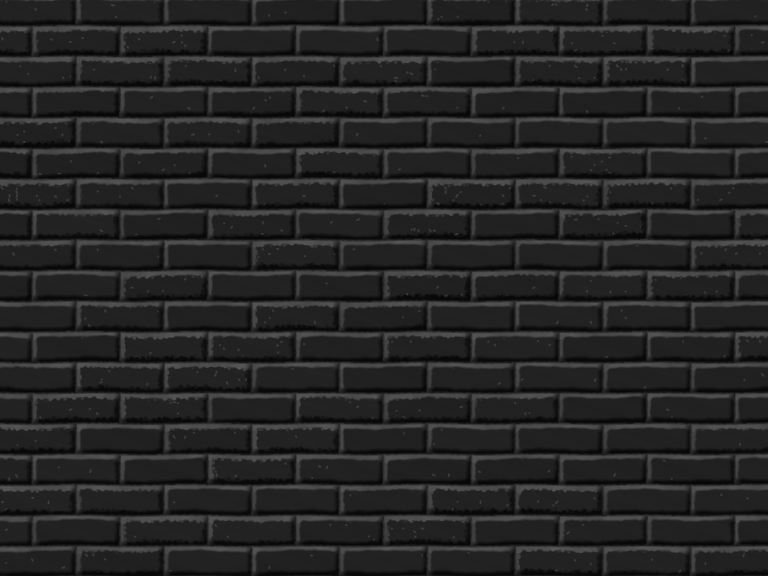
Write a Shadertoy shader that draws this texture.

```glsl
// Dark painted brick wall in running bond, lit from the upper left, with worn edges and flecks.

float hash(vec2 p) {
    vec3 q = fract(vec3(p.xyx) * vec3(0.1031, 0.103, 0.0973));
    q += dot(q, q.yzx + 33.33);
    return fract((q.x + q.y) * q.z);
}

// Distance to the nearest scattered point
float cellular(vec2 p) {
    vec2 id = floor(p);
    float nearest = 2.0;
    for (int j = -1; j <= 1; j++)
    for (int i = -1; i <= 1; i++) {
        vec2 c = id + vec2(i, j);
        nearest = min(nearest, length(c + vec2(hash(c), hash(c + 41.7)) - p));
    }
    return nearest;
}

// Layered sines with a separate phase for every brick
float waves(float x, float phase) {
    return 0.5 * sin(x * 2.9 + phase) + 0.3 * sin(x * 6.7 + phase * 2.3)
         + 0.2 * sin(x * 15.1 + phase * 3.7);
}

// Small slanted flecks, clustered on some bricks
float flecks(vec2 p, float amount, float pixel) {
    vec2 g = p * 8.0, id = floor(g);
    float angle = 6.283 * hash(id + 3.1);
    vec2 v = (fract(g) - 0.3 - 0.4 * vec2(hash(id + 7.3), hash(id + 19.9))) / 8.0;
    v = mat2(cos(angle), sin(angle), -sin(angle), cos(angle)) * v;
    v.x *= mix(0.35, 1.0, hash(id + 27.0));
    float spot = 1.0 - smoothstep(0.008, 0.02 + pixel, length(v));
    return spot * step(1.0 - amount, hash(id + 53.0));
}

void mainImage(out vec4 fragColor, in vec2 fragCoord) {
    // One unit is one course; courses alternate by half a brick
    float pixel = 18.82 / iResolution.y;
    vec2 wall = fragCoord * pixel + vec2(0.0, 0.02);
    wall.y += 0.015 * sin(wall.x * 1.7 + 0.6 * sin(wall.y * 0.8));
    float course = floor(wall.y);
    float along = wall.x / 2.869 + 0.134 + 0.5 * mod(course, 2.0);
    vec2 brick = vec2(floor(along), course);
    vec2 cell = vec2((fract(along) - 0.5) * 2.869, fract(wall.y) - 0.5);
    float seed = hash(brick + 11.0);
    float wear = hash(brick + 71.0);
    float phase = seed * 40.0;

    // Rounded face with a slight tilt, wavy outline and chipped rim
    vec2 p = cell + vec2(-0.02, 0.025);
    p += 0.025 * (vec2(hash(brick + 5.0), hash(brick + 9.0)) - 0.5);
    p.y += p.x * 0.03 * (seed - 0.5);
    p.y += 0.03 * waves(p.x, phase + 2.0 * sign(p.y));
    p.x += 0.022 * waves(p.y * 2.0, phase + sign(p.x));
    float chips = 1.0 - smoothstep(0.1, 0.6, cellular(wall * 5.5));
    vec2 q = abs(p) - vec2(1.325, 0.375) + 0.12;
    float d = length(max(q, 0.0)) + min(max(q.x, q.y), 0.0) - 0.12;
    d += 0.075 * chips * smoothstep(0.35, 1.0, wear);

    // Bevel direction decides between highlight and shade
    vec2 axis = q.x > q.y ? vec2(1.0, 0.0) : vec2(0.0, 1.0);
    vec2 outside = max(q, 0.0);
    vec2 normal = sign(p) * (max(q.x, q.y) > 0.0 ? normalize(outside + 1e-5) : axis);
    float light = clamp(dot(normal, vec2(-0.75, 1.0)), -1.0, 1.0);
    float highlight = max(light, 0.0) * smoothstep(-0.055, 0.035 + pixel * 0.3, d);
    float shade = max(-light, 0.0) * smoothstep(-0.13, 0.04, d);
    highlight *= 0.86 + 0.14 * waves(wall.x * 0.8, phase);

    // Face tone, bevels and the soft joint between neighbours
    float face = 0.13 + 0.01 * (seed - 0.5) + 0.004 * waves(p.x + p.y * 3.0, phase);
    float tone = face + 0.2 * highlight - 0.1 * shade;
    vec2 gap = vec2(1.4345, 0.5) - abs(cell);
    float joint = 1.0 - smoothstep(0.0, 0.065, min(gap.x, gap.y));
    tone = mix(tone, 0.16 - 0.05 * chips, joint * 0.8);

    // Flecks lie on the painted face only
    float onFace = 1.0 - smoothstep(-0.09, -0.02, d);
    tone += 0.11 * onFace * flecks(wall, 0.004 + 0.05 * wear * wear, pixel);
    fragColor = vec4(vec3(clamp(tone, 0.03, 0.36)), 1.0);
}
```
